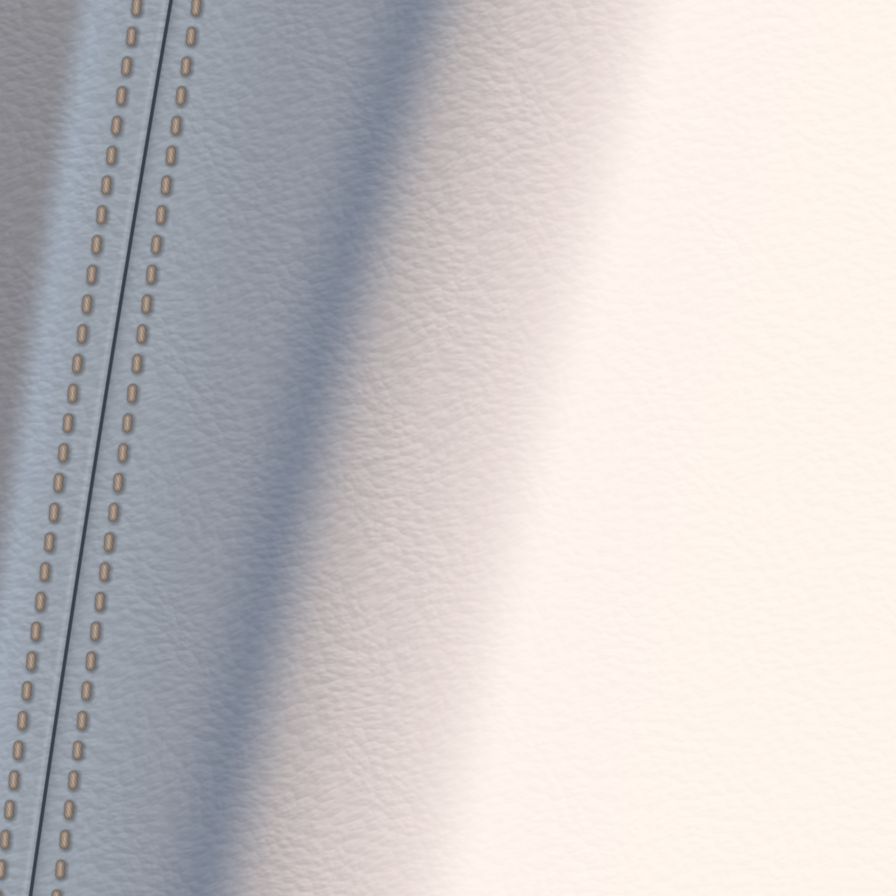
A three.js fragment shader for this texture:

```glsl
// Pale stitched leather: a slanted seam with two thread rows on a cool grey panel,
// which folds through a soft shadow into a warm, brightly lit slope.
// Smooth ramps across slanted curves give the light; embossed cellular noise gives the grain.

#define GRAIN_CELLS 88.0
#define GRAIN_DEPTH 0.075
#define STITCH_PITCH 0.0332
#define STITCH_HALF 0.0082
#define STITCH_RADIUS 0.0052
#define LEFT_ROW -0.0375
#define RIGHT_ROW 0.0290
#define SEAM_WIDTH 0.0019
#define EDGE_BLUR 0.0012

varying vec2 vUv;

vec2 hash2(vec2 p) {
  vec3 q = fract(p.xyx * vec3(0.1031, 0.1030, 0.0973));
  q += dot(q, q.yzx + 33.33);
  return fract((q.xx + q.yz) * q.zy);
}

// Distance to the nearest cell point.
float cellular(vec2 p) {
  vec2 cell = floor(p);
  vec2 local = fract(p);
  float nearest = 4.0;
  for (int j = -1; j <= 1; j++) {
    for (int i = -1; i <= 1; i++) {
      vec2 o = vec2(float(i), float(j));
      vec2 r = o + hash2(cell + o) - local;
      nearest = min(nearest, dot(r, r));
    }
  }
  return sqrt(nearest);
}

// Slanted, flattened pebbles with a finer layer on top.
float leatherHeight(vec2 p) {
  p += 0.004 * vec2(sin(p.y * 43.0 + 2.0 * sin(p.x * 31.0)), sin(p.x * 37.0 + p.y * 19.0));
  vec2 g = vec2(p.x * 0.65 + p.y * 0.2, p.y - p.x * 0.3) * GRAIN_CELLS;
  return -cellular(g) - 0.4 * cellular(g * 1.9 + 17.0);
}

float ramp(float a, float b, float x) {
  return smoothstep(a, b, x);
}

// Signed distance to the nearest capsule of a thread row.
float stitchRow(float across, float along) {
  float y = (fract(along / STITCH_PITCH + 0.6) - 0.5) * STITCH_PITCH;
  float x = across + 0.09 * y;
  return length(vec2(x, max(abs(y) - STITCH_HALF + STITCH_RADIUS * 0.55, 0.0))) - STITCH_RADIUS;
}

vec3 sewThread(vec3 base, float across, float along) {
  float d = stitchRow(across, along);
  float hollow = stitchRow(across - 0.0018, along + 0.0015);
  base *= 1.0 - 0.28 * (1.0 - ramp(-0.002, 0.005, hollow));
  float roundness = clamp(-d / STITCH_RADIUS, 0.0, 1.0);
  float twist = 0.5 + 0.5 * sin((along + across * 1.6) * 1100.0);
  vec3 thread = mix(vec3(0.45, 0.40, 0.37), vec3(0.71, 0.64, 0.58), roundness);
  thread *= 0.95 + 0.08 * twist - 10.0 * across;
  return mix(base, thread, 1.0 - ramp(-EDGE_BLUR, EDGE_BLUR, d));
}

void main() {
  vec2 p = vUv;
  float seam = p.x - (0.034 + 0.142 * p.y + 0.015 * p.y * p.y);
  float fold = p.x - (0.258 + 0.190 * p.y + 0.050 * p.y * p.y);

  // Cool panel, darkening toward the fold.
  vec3 color = mix(vec3(0.60, 0.63, 0.67), vec3(0.57, 0.59, 0.63), ramp(0.02, 0.16, seam));
  color = mix(color, vec3(0.49, 0.52, 0.58), ramp(-0.105, -0.025, fold));

  // Left side rolls away into mauve grey, with a pale ridge by the thread.
  float ridge = -0.085 + 0.018 * (1.0 - p.y);
  color += vec3(0.02, 0.03, 0.04) * exp(-pow((seam - ridge) / 0.022, 2.0));
  vec3 mauve = mix(vec3(0.49, 0.48, 0.51), vec3(0.55, 0.55, 0.57), p.y);
  color = mix(color, mauve, 1.0 - ramp(ridge - 0.035, ridge + 0.004, seam));

  // Warm slope rising to the bright face.
  vec3 warm = mix(vec3(0.73, 0.70, 0.70), vec3(0.83, 0.785, 0.775), ramp(0.02, 0.11, fold));
  warm = mix(warm, vec3(0.91, 0.86, 0.845), ramp(0.09, 0.205, fold));
  warm = mix(warm, vec3(1.0, 0.955, 0.93), ramp(0.175, 0.275, fold));
  warm += vec3(0.0, 0.006, -0.002) * ramp(0.28, 0.5, fold);
  color = mix(color, warm, ramp(-0.042, 0.043, fold));

  // Grain lit from the upper right, washed out on the bright face.
  vec2 lightStep = vec2(0.0012, 0.0022);
  float relief = leatherHeight(p) - leatherHeight(p + lightStep);
  float grain = GRAIN_DEPTH * mix(1.0, 0.22, ramp(0.05, 0.27, fold));
  color *= 1.0 + grain * clamp(relief * 2.2, -1.0, 1.0);

  // Seam groove, its soft shade and pale lip.
  color *= 1.0 - 0.18 * exp(-abs(seam - 0.002) / 0.005);
  color += 0.05 * exp(-pow((seam + 0.007) / 0.003, 2.0));
  float groove = 1.0 - ramp(SEAM_WIDTH - EDGE_BLUR, SEAM_WIDTH + EDGE_BLUR, abs(seam));
  color = mix(color, vec3(0.20, 0.22, 0.27), groove * 0.92);

  // Two thread rows.
  color = sewThread(color, seam - LEFT_ROW, p.y);
  color = sewThread(color, seam - RIGHT_ROW, p.y);

  gl_FragColor = vec4(clamp(color, 0.0, 1.0), 1.0);
}
```
